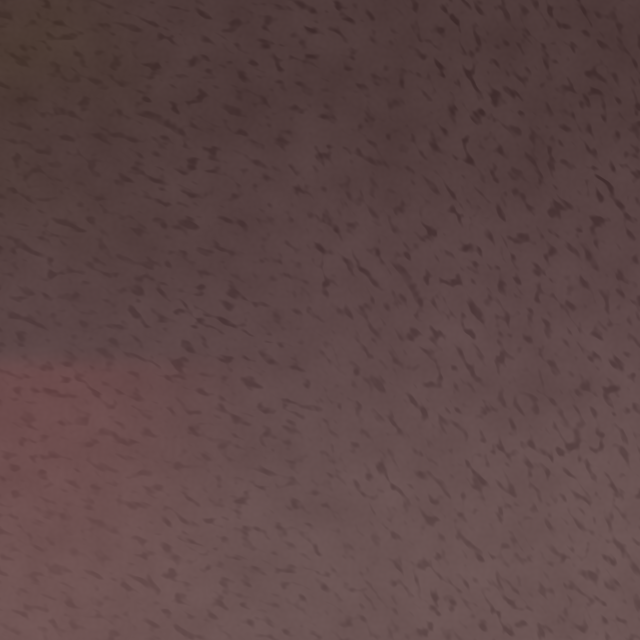
This texture is drawn by a WebGL 1 fragment shader. Its source:

```glsl
precision highp float;
uniform vec2 u_resolution;

#define TOP_COLOR vec3(0.300, 0.223, 0.221)
#define MIDDLE_COLOR vec3(0.357, 0.270, 0.274)
#define BOTTOM_COLOR vec3(0.413, 0.325, 0.322)
#define RED_TINT vec3(0.048, 0.006, 0.006)
#define OLIVE_TINT vec3(-0.004, 0.004, -0.022)
#define FLECK_SCALE vec2(36.0, 68.0)
#define FLECK_DEPTH 0.060
#define MOTTLE_DEPTH 0.030
#define LEFT_ANGLE -0.40
#define RIGHT_ANGLE -0.95

vec2 gradientAt(vec2 cell) {
  vec2 p = fract(cell * vec2(0.1031, 0.1137));
  p += dot(p, p.yx + 33.33);
  float angle = 6.28318 * fract((p.x + p.y) * p.x * 7.31);
  return vec2(cos(angle), sin(angle));
}

float gradientNoise(vec2 p) {
  vec2 i = floor(p);
  vec2 f = p - i;
  vec2 u = f * f * f * (f * (f * 6.0 - 15.0) + 10.0);
  float a = dot(gradientAt(i), f);
  float b = dot(gradientAt(i + vec2(1.0, 0.0)), f - vec2(1.0, 0.0));
  float c = dot(gradientAt(i + vec2(0.0, 1.0)), f - vec2(0.0, 1.0));
  float d = dot(gradientAt(i + vec2(1.0, 1.0)), f - vec2(1.0, 1.0));
  return mix(mix(a, b, u.x), mix(c, d, u.x), u.y);
}

vec2 rotate(vec2 p, float angle) {
  float c = cos(angle);
  float s = sin(angle);
  return vec2(c * p.x + s * p.y, c * p.y - s * p.x);
}

// Short slanted flecks: two octaves of stretched noise
float fleckField(vec2 uv, float angle) {
  vec2 p = rotate(uv, angle) * FLECK_SCALE + 40.0;
  p += 0.5 * vec2(gradientNoise(p * 0.45 + 7.0), gradientNoise(p * 0.45 + 91.0));
  return gradientNoise(p) + 0.45 * gradientNoise(p * 1.9 + 23.0);
}

void main() {
  vec2 uv = gl_FragCoord.xy / u_resolution;

  // Broad light falling off towards the top
  float cloud = gradientNoise(uv * 3.0 + 12.0);
  float light = 1.0 - uv.y + 0.10 * (uv.x - 0.5) + 0.08 * cloud;
  vec3 color = mix(TOP_COLOR, MIDDLE_COLOR, smoothstep(0.05, 0.62, light));
  color = mix(color, BOTTOM_COLOR, smoothstep(0.42, 0.92, light));

  // Warm patch at lower left, olive cast at upper left
  float red = smoothstep(0.46, 0.41, uv.y) * (1.0 - smoothstep(0.05, 0.48, uv.x));
  red *= 1.0 - 0.55 * smoothstep(0.40, 0.0, uv.y);
  float olive = smoothstep(0.40, 0.0, uv.x) * smoothstep(0.40, 0.95, uv.y);
  olive *= 0.6 + 0.8 * gradientNoise(uv * 6.0 + 31.0);
  color += RED_TINT * red + OLIVE_TINT * olive;

  // Flecks turn steeper towards the right
  float turn = smoothstep(0.25, 0.75, uv.x + 0.3 * cloud);
  float flecks = mix(fleckField(uv, LEFT_ANGLE), fleckField(uv, RIGHT_ANGLE), turn);
  float patches = gradientNoise(uv * 9.0 + 55.0);
  float strength = mix(0.65, 1.0, smoothstep(0.1, 0.5, uv.x)) * (1.0 + 0.6 * patches);
  float dark = smoothstep(0.05, 0.55, flecks) - 0.18;
  color -= FLECK_DEPTH * strength * dark * vec3(1.0, 0.95, 0.92);

  // Soft mottling and faint fine grain
  float mottle = gradientNoise(uv * 22.0 + 5.0) + 0.7 * patches;
  float grain = gradientNoise(uv * 120.0 + 17.0);
  color += 0.5 * MOTTLE_DEPTH * mottle + 0.3 * MOTTLE_DEPTH * grain;

  gl_FragColor = vec4(color, 1.0);
}
```
